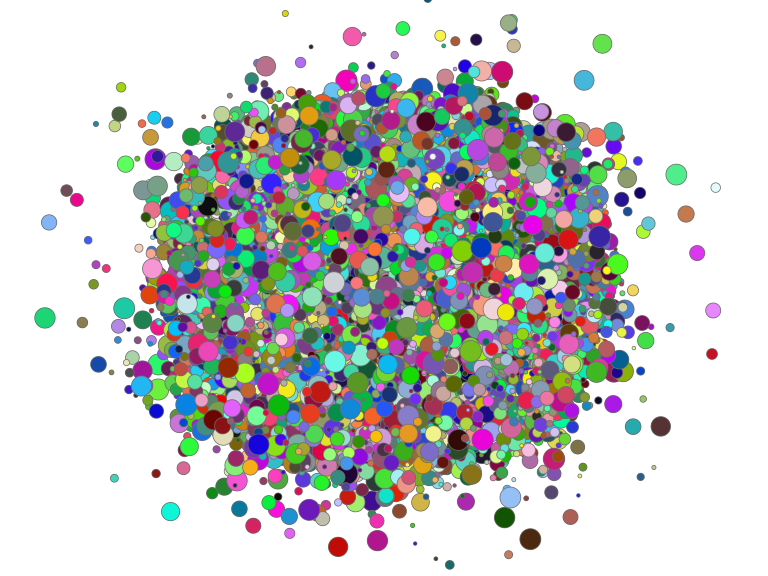
This background is drawn by a Shadertoy shader. Its source:

```glsl
// A dense cloud of small, randomly coloured discs with grey rims on white.

const int LAYERS = 28;
const float CELL = 0.04; // at least twice the largest disc radius

// Three random values in 0..1 for an integer lattice point.
vec3 hash3(ivec3 cell) {
    uvec3 v = uvec3(cell + 1000) * 1664525u + 1013904223u;
    v.x += v.y * v.z;
    v.y += v.z * v.x;
    v.z += v.x * v.y;
    v ^= v >> 16u;
    v.x += v.y * v.z;
    v.y += v.z * v.x;
    v.z += v.x * v.y;
    return vec3(v >> 8u) / 16777216.0;
}

// Chance of a disc: a packed rounded core inside a thin, fading halo.
float density(vec2 p) {
    vec2 q = pow(abs(p) / vec2(0.412, 0.358), vec2(2.4));
    float d = pow(q.x + q.y, 1.0 / 2.4);
    float core = 0.85 * (1.0 - smoothstep(0.82, 1.03, d));
    float halo = 0.075 * exp(-6.5 * max(d - 1.0, 0.0)) * step(d, 1.45);
    return core + halo;
}

// Paints one rimmed disc over the colour below it.
vec3 paintDisc(vec3 below, float dist, float radius, vec3 fill, float aa) {
    float rim = smoothstep(-aa, aa, dist - radius + 0.0015);
    float cover = 1.0 - smoothstep(-aa, aa, dist - radius);
    return mix(below, mix(fill, vec3(0.42), rim * 0.85), cover);
}

void mainImage(out vec4 fragColor, in vec2 fragCoord) {
    vec2 p = (fragCoord - 0.5 * iResolution.xy) / iResolution.y;
    p -= vec2(0.004, 0.005);
    float aa = 0.6 / iResolution.y;
    vec3 color = vec3(1.0);

    // Each layer is a shifted, jittered grid drawn over the previous one.
    for (int layer = 0; layer < LAYERS; layer++) {
        vec2 shift = hash3(ivec3(layer, 7, 91)).xy;
        ivec2 corner = ivec2(floor(p / CELL + shift - 0.5));

        // Only the four nearest cells can reach this point.
        for (int k = 0; k < 4; k++) {
            ivec2 cell = corner + ivec2(k & 1, k >> 1);
            vec3 place = hash3(ivec3(cell, layer));
            vec3 traits = hash3(ivec3(cell, layer + 200));
            vec2 center = (vec2(cell) + place.xy - shift) * CELL;

            if (place.z < density(center)) {
                float radius = mix(0.0035, 0.0195, pow(traits.x, 1.15));
                vec3 fill = hash3(ivec3(cell, layer + 400));
                color = paintDisc(color, length(p - center), radius, fill, aa);
            }
        }
    }
    fragColor = vec4(color, 1.0);
}
```
